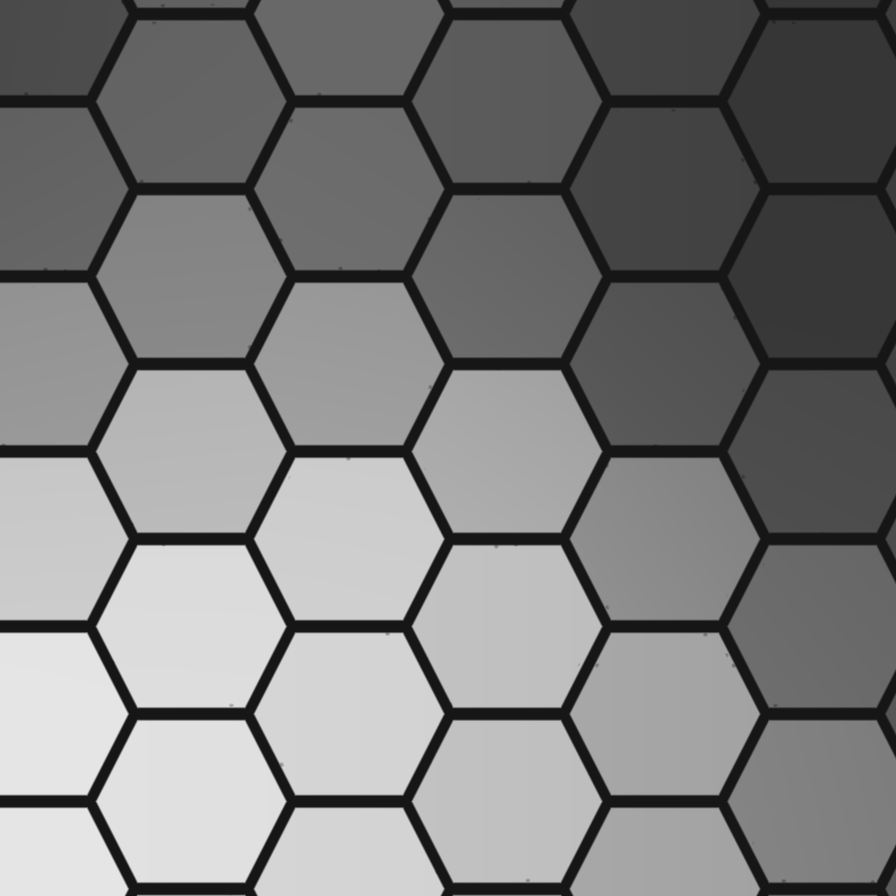
Give the GLSL for this pattern, as a Shadertoy shader.

```glsl
const vec2 PITCH = vec2(0.3524, 0.1953);   // lattice period; two offset lattices interlock
const vec2 ORIGIN = vec2(0.2135, 0.1055);  // centre of one cell
const float HALF_EDGE = 0.0632;            // half length of the flat edges
const float FLAT_LINE = 0.0070;            // half widths of the joints
const float SLANT_LINE = 0.0060;
const vec3 JOINT_COLOR = vec3(0.085);

float hash(vec2 p, float seed) {
    return fract(sin(dot(p, vec2(127.1, 311.7)) + seed) * 4375.85);
}

vec2 nearestCenter(vec2 p, vec2 origin) {
    return origin + PITCH * floor((p - origin) / PITCH + 0.5);
}

// Distances inward from the flat edge (x) and the slanted edge (y)
vec2 edgeDistances(vec2 offset) {
    vec2 q = abs(offset);
    float halfHeight = 0.5 * PITCH.y;
    float halfWidth = 0.5 * PITCH.x - HALF_EDGE;
    vec2 normal = normalize(vec2(halfHeight, halfWidth - HALF_EDGE));
    return vec2(halfHeight - q.y, dot(normal, vec2(halfWidth, 0.0) - q));
}

// Broad light falling from pale lower left to dark upper right
float shade(vec2 p) {
    float top = 0.31 + 0.10 * cos(5.4 * (p.x - 0.36));
    float bottom = 0.90 - 0.46 * p.x * p.x;
    float middle = 0.585 - 0.20 * smoothstep(0.5, 0.95, p.x);
    float spread = 0.31 + 0.10 * cos(6.0 * (p.x - 0.05));
    float rise = smoothstep(0.0, 1.0, 0.5 + 0.5 * (middle - p.y) / spread);
    return mix(top, bottom, rise);
}

// Sparse cellular specks
float specks(vec2 p, float size, float density) {
    vec2 cell = floor(p / size);
    vec2 jitter = 0.3 + 0.4 * vec2(hash(cell, 1.0), hash(cell, 2.0));
    float spot = 1.0 - smoothstep(0.1, 0.32, length(fract(p / size) - jitter));
    return spot * step(1.0 - density, hash(cell, 3.0));
}

void mainImage(out vec4 fragColor, in vec2 fragCoord) {
    vec2 p = fragCoord / iResolution.y;
    float blur = max(0.0016, 0.8 / iResolution.y);

    // Choose the cell containing this point
    vec2 center = nearestCenter(p, ORIGIN);
    vec2 other = nearestCenter(p, ORIGIN + 0.5 * PITCH);
    vec2 edges = edgeDistances(p - center);
    vec2 otherEdges = edgeDistances(p - other);
    if (min(otherEdges.x, otherEdges.y) > min(edges.x, edges.y)) {
        center = other;
        edges = otherEdges;
    }
    float joint = min(edges.x - FLAT_LINE, edges.y - SLANT_LINE);

    // One tone per cell with a slight drift across it
    vec3 color = vec3(shade(mix(center, p, 0.15)));

    // Faint grime beside the joints
    float rim = 1.0 - smoothstep(0.002, 0.006, joint);
    color *= 1.0 - 0.28 * rim * specks(p, 0.011, 0.05);

    color = mix(JOINT_COLOR, color, smoothstep(-blur, blur, joint));
    fragColor = vec4(color, 1.0);
}
```
